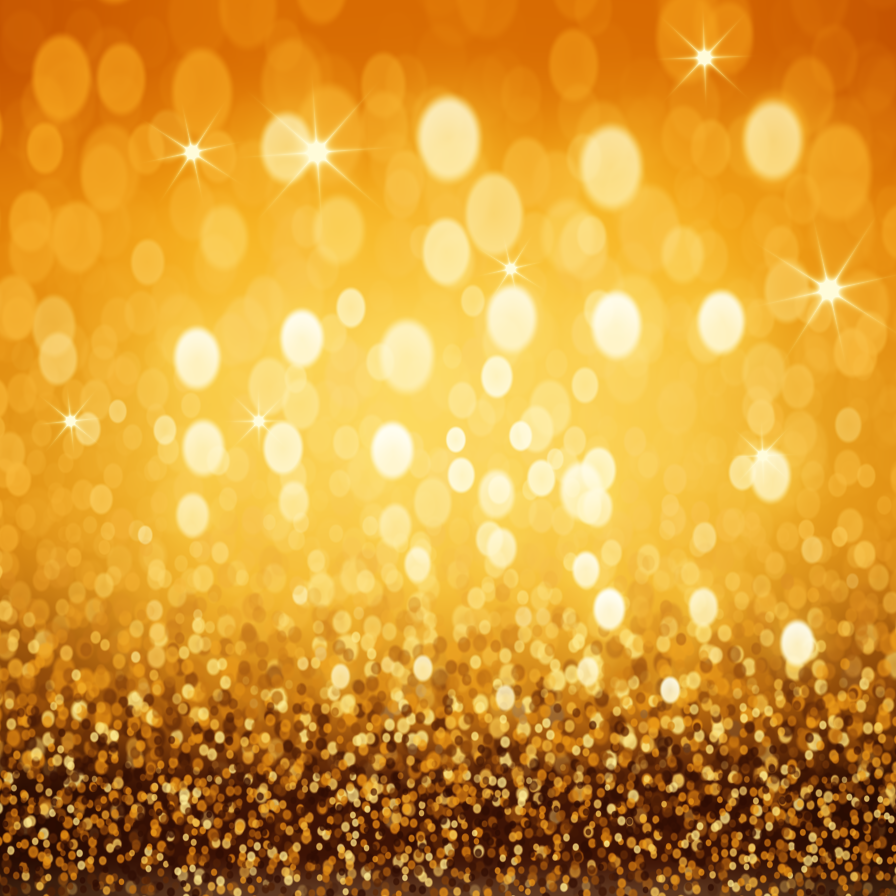
Reproduce this background procedurally as a WebGL 1 fragment shader.

```glsl
precision highp float;
uniform vec2 u_resolution;

vec3 hash3(vec2 p) {
  vec3 q = fract(vec3(p.xyx) * vec3(0.1031, 0.103, 0.0973));
  q += dot(q, q.yxz + 33.33);
  return fract((q.xxy + q.yzz) * q.zyx);
}

// Warm vertical gradient with a central glow and darker sides
vec3 backdrop(vec2 uv) {
  vec3 col = mix(vec3(0.4, 0.27, 0.18), vec3(0.28, 0.11, 0.03), smoothstep(0.0, 0.05, uv.y));
  col = mix(col, vec3(0.7, 0.44, 0.08), smoothstep(0.1, 0.23, uv.y));
  col = mix(col, vec3(0.9, 0.63, 0.16), smoothstep(0.2, 0.36, uv.y));
  col = mix(col, vec3(0.92, 0.59, 0.07), smoothstep(0.5, 0.74, uv.y));
  col = mix(col, vec3(0.79, 0.43, 0.01), smoothstep(0.72, 0.96, uv.y));
  vec2 g = (uv - vec2(0.5, 0.54)) / vec2(0.42, 0.23);
  col = mix(col, vec3(0.98, 0.8, 0.41), 0.92 * exp(-dot(g, g)));
  float side = smoothstep(0.22, 0.52, abs(uv.x - 0.5));
  float low = 1.0 - smoothstep(0.25, 0.45, uv.y);
  return col * (1.0 - side * mix(vec3(0.09, 0.16, 0.4), vec3(0.3, 0.36, 0.5), low));
}

// Soft elliptical lens disc, slightly brighter at its rim
float disc(vec2 offset, vec2 radius, float softness) {
  float d = length(offset / radius);
  return (1.0 - smoothstep(1.0 - softness, 1.0 + softness, d)) * (0.8 + 0.2 * min(d, 1.0));
}

// Jittered discs around one height: large bokeh when far, glitter when near
vec3 scatter(vec3 col, vec2 uv, float far, float seed) {
  float cell = 0.0125 + 0.085 * pow(far, 1.4);
  float focus = 0.04 + 0.88 * far;
  float spread = 0.13 + 0.12 * far;
  vec2 base = floor(uv / cell);
  for (int y = -1; y <= 1; y++) {
    for (int x = -1; x <= 1; x++) {
      vec2 id = base + vec2(float(x), float(y));
      vec3 place = hash3(id + seed * 37.7);
      vec3 look = hash3(id + seed * 71.3 + 19.0);
      vec2 center = (id + 0.1 + 0.8 * place.xy) * cell;
      vec2 radius = cell * mix(0.28, 0.46, place.z) * vec2(0.85, 1.0 + 0.25 * far);
      float band = 1.0 - smoothstep(0.5, 1.0, abs(center.y - focus) / spread);
      float near = 1.0 - smoothstep(0.18, 0.46, center.y);
      vec2 g = (center - vec2(0.5, 0.52)) / vec2(0.48, 0.3);
      float glow = exp(-dot(g, g));

      // Glitter runs from brown through gold to cream, lighter with height
      float rise = smoothstep(0.1, 0.32, center.y);
      float tone = look.x + 0.4 * rise * glow;
      vec3 shade = mix(vec3(0.23, 0.08, 0.02), vec3(0.7, 0.44, 0.09), rise * (0.4 + 0.6 * glow));
      vec3 grain = mix(shade, vec3(0.88, 0.58, 0.12), smoothstep(0.1, 0.7, tone));
      grain = mix(grain, vec3(1.0, 0.92, 0.62), smoothstep(0.68, 1.0, tone));
      vec3 bokeh = mix(vec3(0.93, 0.6, 0.14), vec3(1.0, 0.94, 0.73), glow * (0.45 + 0.55 * look.x));
      bokeh = max(bokeh, col);
      float alpha = mix(0.06 + 0.74 * pow(look.y, 2.5), 0.78, near);
      vec3 tint = mix(bokeh, grain, near);

      // Occasional white-hot glints
      float glint = step(0.95, look.z) * smoothstep(0.1, 0.18, center.y) * glow;
      tint = mix(tint, vec3(1.0, 0.98, 0.86), glint);
      alpha = mix(alpha, 0.9, glint);
      float shape = disc(uv - center, radius, mix(0.15, 0.3, near));
      col = mix(col, tint, alpha * band * shape);
    }
  }
  return col;
}

// Evenly spaced bright discs of varied strength along a wavy, sloping row
vec3 brightRow(vec3 col, vec2 uv, vec2 start, float gap, float count, float slope, float radius, float alpha) {
  float i = clamp(floor((uv.x - start.x) / gap + 0.5), 0.0, count - 1.0);
  vec3 vary = hash3(vec2(i + 3.0, start.x * 90.0));
  vec2 offset = uv - start - vec2(gap * i, slope * i + 0.018 * sin(i * 2.4));
  float size = radius * (0.85 + 0.25 * vary.x);
  float power = alpha * (0.75 + 0.25 * vary.y);
  float halo = exp(-dot(offset, offset) / (size * size * 3.0));
  col = mix(col, vec3(1.0, 0.87, 0.45), 0.35 * halo * power);
  float lit = smoothstep(-1.2, 1.0, offset.y / size);
  vec3 tint = mix(vec3(1.0, 0.87, 0.58), vec3(1.0, 1.0, 0.94), power * (0.6 + 0.4 * lit));
  return mix(col, tint, power * disc(offset, size * vec2(1.0, 1.35), 0.2));
}

// Sparkle with a hot core and thin tapering rays
float star(vec2 p, float size, float turn) {
  float light = 1.2 * exp(-dot(p, p) / (size * size * 0.009));
  for (int k = 0; k < 4; k++) {
    float angle = turn + float(k) * 0.785;
    vec2 axis = vec2(cos(angle), sin(angle));
    float reach = size * (mod(float(k), 2.0) < 0.5 ? 0.85 : 1.0);
    float taper = max(1.0 - abs(dot(p, axis)) / reach, 0.0);
    float across = abs(dot(p, vec2(-axis.y, axis.x)));
    light += taper * taper * exp(-across / (0.0008 + 0.018 * size * taper));
  }
  return light;
}

void main() {
  vec2 uv = gl_FragCoord.xy / u_resolution;
  vec3 col = backdrop(uv);

  // Distant bokeh first, fine foreground glitter last
  for (int i = 0; i < 12; i++) {
    col = scatter(col, uv, 1.0 - float(i) / 11.0, float(i) + 1.0);
  }

  // Bright lens discs, smaller toward the ground
  col = brightRow(col, uv, vec2(0.32, 0.835), 0.181, 4.0, -0.002, 0.031, 0.8);
  col = brightRow(col, uv, vec2(0.25, 0.735), 0.128, 5.0, -0.004, 0.027, 0.35);
  col = brightRow(col, uv, vec2(0.22, 0.6), 0.117, 6.0, 0.01, 0.027, 0.95);
  col = brightRow(col, uv, vec2(0.227, 0.5), 0.211, 4.0, -0.015, 0.022, 1.0);
  col = brightRow(col, uv, vec2(0.215, 0.425), 0.113, 5.0, 0.003, 0.018, 0.75);
  col = brightRow(col, uv, vec2(0.466, 0.37), 0.094, 3.0, 0.006, 0.015, 0.9);
  col = brightRow(col, uv, vec2(0.68, 0.32), 0.105, 3.0, -0.01, 0.017, 1.0);
  col = brightRow(col, uv, vec2(0.38, 0.245), 0.092, 5.0, -0.003, 0.011, 0.9);

  // Sparkles zigzag across the upper field
  for (int i = 0; i < 8; i++) {
    float n = float(i);
    float d = n - 4.0;
    float high = mod(n, 2.0);
    vec2 center = vec2(0.07 + 0.125 * n, 0.53 + 0.3 * high);
    center.x += 0.11 * sin(d * 1.3) * exp(-0.15 * d * d);
    center.y += 0.17 * cos(d * 0.9) * step(0.0, d);
    float size = 0.05 + 0.045 * high + 0.02 * sin(n * 1.57 + 3.14) * high;
    float light = star(uv - center, size, 0.1 + 0.12 * sin(n * 2.0));
    col = mix(col, vec3(1.0, 0.97, 0.8), min(light, 1.0));
  }

  // Gentle contrast curve
  col = clamp(col, 0.0, 1.0);
  gl_FragColor = vec4(mix(col, col * col * (3.0 - 2.0 * col), 0.55), 1.0);
}
```
